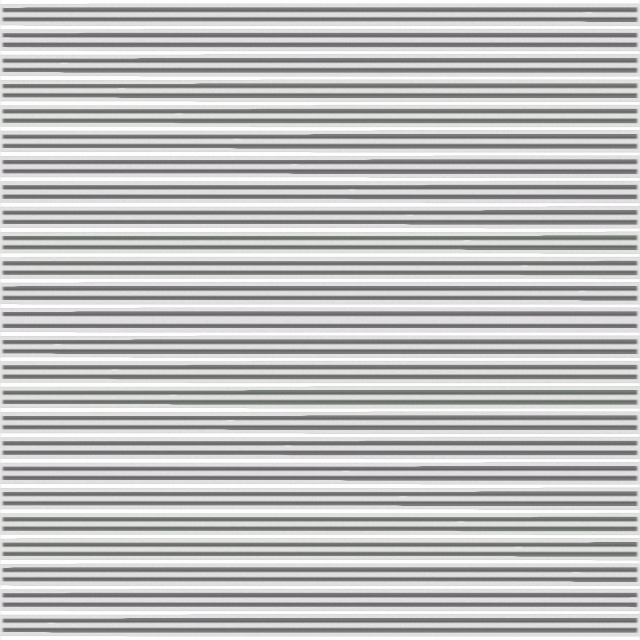
Write a WebGL 2 fragment shader that draws this texture.

```glsl
#version 300 es
precision highp float;

uniform vec2 u_resolution;
out vec4 outColor;

#define PITCH 0.03958        // height of one slat
#define CENTER_EXTRA 0.0021  // half of the extra height of the middle slat
#define LAST_ROW 12.0        // slats on either side of the middle one
#define CORE_EDGE 0.066      // the edges below are fractions of the pitch
#define DARK_EDGE 0.276
#define LIGHT_EDGE 0.434
#define SEAM_STEP 0.02       // jump of an edge at its seam
#define SEAM_DRIFT 0.09      // seam movement from row to row
#define END_FADE 0.007       // fade of the dark bands at both sides
#define GRAIN 0.022
#define TINT 0.012

const vec3 WHITE = vec3(0.995);
const vec3 LIGHT = vec3(0.88);
const vec3 MIDDLE = vec3(0.48);
const vec3 DARK = vec3(0.405);

float hash(vec2 p) {
    vec3 q = fract(vec3(p.xyx) * 0.1031);
    q += dot(q, q.yzx + 33.33);
    return fract((q.x + q.y) * q.z);
}

// Soft step that is at least one pixel wide
float edge(float at, float value, float width) {
    return smoothstep(at - 0.5 * width, at + 0.5 * width, value);
}

// Small jump of a band edge where x passes the seam
float seamShift(float x, float seam) {
    return SEAM_STEP * (smoothstep(-0.012, 0.004, x - fract(seam)) - 0.5);
}

void main() {
    vec2 uv = gl_FragCoord.xy / u_resolution;
    float pixel = 1.0 / (u_resolution.y * PITCH);

    // Slats mirrored about the middle one, which is slightly taller
    float half_ = uv.y < 0.5 ? -1.0 : 1.0;
    float height = max(abs(uv.y - 0.5) - CENTER_EXTRA, 0.0) / PITCH;
    float index = min(floor(height + 0.5), LAST_ROW);
    float local = (height - index) * half_;
    float dist = abs(local);
    float side = local < 0.0 ? -1.0 : 1.0;
    float row = LAST_ROW - index * half_;

    // Edges with seams that wander along the rows
    float seam = row * SEAM_DRIFT - 0.08;
    float darkAt = DARK_EDGE + seamShift(uv.x, seam + 0.06 + 0.06 * side);
    float lightAt = LIGHT_EDGE + seamShift(uv.x, seam + 0.17 + 0.05 * side);

    // Dark band: soft towards the core, crisp outside
    vec3 band = mix(DARK, MIDDLE, smoothstep(0.15, 0.25, dist));
    float inner = smoothstep(CORE_EDGE - 0.5 * pixel * 0.6, 0.155, dist);
    float outer = 1.0 - edge(darkAt, dist, max(pixel, 0.035));
    float fromSide = min(uv.x, 1.0 - uv.x);
    float ends = smoothstep(0.0, END_FADE, fromSide - 0.001);
    float dark = inner * outer * ends;

    // Slow change between cool violet and green rows
    float hue = cos(6.28318 * (row - 1.0) / 5.5);
    vec3 tint = TINT * hue * vec3(0.3, -1.0, 0.6);

    // Fine stipple on the light parts
    float speck = hash(floor(uv * 512.0)) - 0.5;
    vec3 light = LIGHT + GRAIN * speck + 0.3 * tint;
    vec3 color = mix(light, band + tint + 0.4 * GRAIN * speck, dark);

    // White gap with a faint line along its rim
    float rim = 1.0 - smoothstep(0.0, 0.03, abs(dist - lightAt + 0.02));
    color -= 0.03 * rim;
    color = mix(color, WHITE, edge(lightAt, dist, pixel));

    // Short bright tick where the core has its seam
    float along = abs(uv.x - fract(seam)) / 0.009;
    float tick = (1.0 - smoothstep(0.2, 1.0, along))
               * (1.0 - smoothstep(0.0, 0.05, abs(local - 0.075)));
    color = mix(color, vec3(0.93), 0.7 * tick);

    // Pale margin at the left and right
    float margin = 1.0 - smoothstep(0.0, 0.003, fromSide);
    color = mix(color, vec3(0.9), 0.6 * margin);

    outColor = vec4(clamp(color, 0.0, 1.0), 1.0);
}
```
